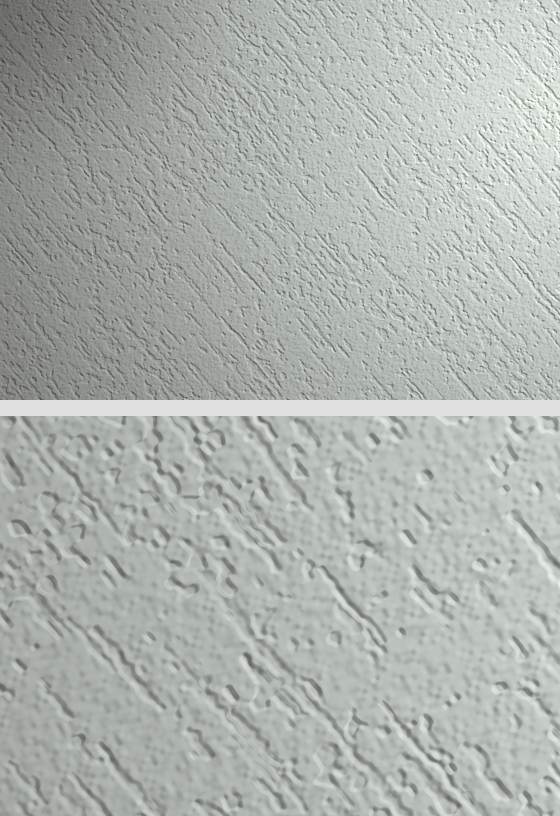
Top: the whole. Bottom: its middle third, enlarged.
Reproduce this texture procedurally as a WebGL 1 fragment shader.

```glsl
precision highp float;
uniform vec2 u_resolution;

// Relief, in units of the canvas height
const float GROOVE_ANGLE = -0.86;
const vec2 LONG_CELL = vec2(0.22, 0.030);
const vec2 SHORT_CELL = vec2(0.075, 0.024);
const float LONG_SHARE = 0.46;
const float SHORT_SHARE = 0.27;
const float GROOVE_WIDTH = 0.0042;
const float EDGE_SOFTNESS = 0.0034;
const float WOBBLE = 0.0060;
const float ROUGHNESS = 0.0046;
const vec2 PIT_FREQUENCY = vec2(58.0, 92.0);
const float PIT_DEPTH = 0.80;
const float GRAIN_DEPTH = 0.80;

// Lighting
const vec2 LIGHT_DIRECTION = vec2(0.80, 0.60);
const float SLOPE_STEP = 0.0022;
const float SHADOW_GAIN = 0.38;
const float HIGHLIGHT_GAIN = 0.17;
const vec2 GLOW_CENTER = vec2(0.98, 0.72);
const float GLOW_LEVEL = 0.905;
const float GLOW_FALLOFF = 0.36;
const float CORNER_SHADE = 0.12;
const vec3 DARK_TINT = vec3(1.0, 1.0, 0.97);
const vec3 LIGHT_TINT = vec3(0.970, 1.0, 0.970);

float hash(vec2 p) {
  vec3 v = fract(vec3(p.xyx) * vec3(0.1031, 0.1030, 0.0973));
  v += dot(v, v.yzx + 33.33);
  return fract((v.x + v.y) * v.z);
}

float noise(vec2 p) {
  vec2 cell = floor(p);
  vec2 f = fract(p);
  f = f * f * (3.0 - 2.0 * f);
  float low = mix(hash(cell), hash(cell + vec2(1.0, 0.0)), f.x);
  float high = mix(hash(cell + vec2(0.0, 1.0)), hash(cell + vec2(1.0, 1.0)), f.x);
  return mix(low, high, f.y);
}

vec2 rotate(vec2 p, float angle) {
  float c = cos(angle);
  float s = sin(angle);
  return vec2(c * p.x + s * p.y, c * p.y - s * p.x);
}

// Depth of scattered strokes running along x, one candidate per cell
float grooves(vec2 p, vec2 size, float share, float seed) {
  float depth = 0.0;
  for (int j = -1; j <= 1; j++) {
    float row = floor(p.y / size.y) + float(j);
    float shift = hash(vec2(row, seed));
    float column = floor(p.x / size.x + shift);
    for (int i = -1; i <= 1; i++) {
      vec2 id = vec2(column + float(i), row) + seed;
      vec2 jitter = vec2(hash(id + 3.1), hash(id + 7.7));
      vec2 center = (vec2(column + float(i) - shift, row) + jitter) * size;
      float halfLength = size.x * mix(0.12, 0.48, hash(id + 13.3));
      float width = GROOVE_WIDTH * mix(0.45, 1.15, hash(id + 19.9));
      vec2 d = p - center;
      float taper = 1.0 - 0.4 * smoothstep(0.3, 1.0, abs(d.x) / halfLength);
      d.x = max(abs(d.x) - halfLength, 0.0);
      float edge = length(d) - width * taper;
      float stroke = 1.0 - smoothstep(-0.5 * EDGE_SOFTNESS, 0.5 * EDGE_SOFTNESS, edge);
      float strength = step(hash(id + 29.3), share) * mix(0.6, 1.0, hash(id + 37.1));
      depth = max(depth, stroke * strength);
    }
  }
  return depth;
}

float surfaceHeight(vec2 p) {
  vec2 q = rotate(p, GROOVE_ANGLE) + 8.0;

  // Ragged groove edges
  vec2 warped = q;
  warped.y += WOBBLE * (noise(q * vec2(22.0, 16.0)) - 0.5);
  warped += ROUGHNESS * (vec2(noise(q * 120.0 + 5.0), noise(q * 140.0 + 31.0)) - 0.5);
  float depth = grooves(warped, LONG_CELL, LONG_SHARE, 11.0);
  depth = max(depth, 0.9 * grooves(warped, SHORT_CELL, SHORT_SHARE, 57.0));
  depth *= mix(0.55, 1.1, noise(q * vec2(45.0, 60.0) + 71.0));

  // Broken pits, gathered in patches
  float pitNoise = 0.62 * noise(q * PIT_FREQUENCY) + 0.38 * noise(q * PIT_FREQUENCY * 2.1 + 17.0);
  float patches = 0.24 * (noise(q * vec2(8.0, 15.0)) - 0.5);
  depth = max(depth, PIT_DEPTH * smoothstep(0.62, 0.76, pitNoise + patches));

  // Plaster grain
  vec2 g = rotate(p, 0.5) + 3.0;
  float grain = 0.6 * noise(g * 215.0) + 0.4 * noise(q * 110.0 + 90.0);
  return GRAIN_DEPTH * grain - depth;
}

float ambientLight(vec2 uv) {
  float glow = GLOW_LEVEL - GLOW_FALLOFF * length((uv - GLOW_CENTER) * vec2(1.0, 0.65));
  float corner = 1.0 - smoothstep(0.0, 0.5, length(uv - vec2(0.0, 1.0)));
  return glow - CORNER_SHADE * corner;
}

void main() {
  vec2 p = gl_FragCoord.xy / u_resolution.y;
  vec2 uv = gl_FragCoord.xy / u_resolution;
  vec2 offset = SLOPE_STEP * LIGHT_DIRECTION;
  float slope = surfaceHeight(p - offset) - surfaceHeight(p + offset);
  float relief = slope * (slope < 0.0 ? SHADOW_GAIN : HIGHLIGHT_GAIN);
  float value = clamp(ambientLight(uv) * (1.0 + relief), 0.0, 1.0);
  gl_FragColor = vec4(value * mix(DARK_TINT, LIGHT_TINT, smoothstep(0.4, 0.7, value)), 1.0);
}
```
